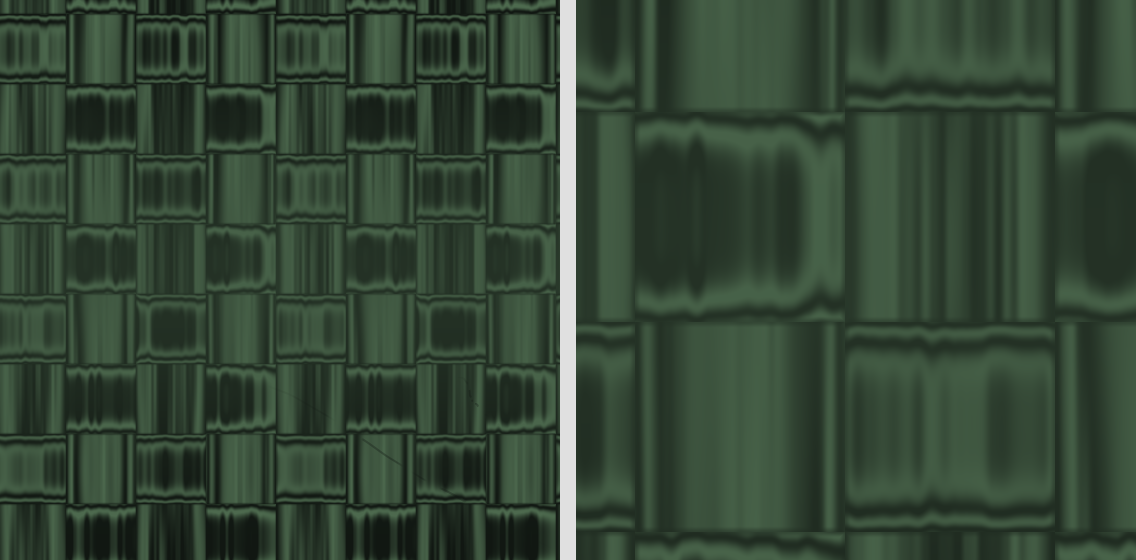
Left, the full canvas; right, a detail of the centre.
A WebGL 2 fragment shader for this pattern:

```glsl
#version 300 es
precision highp float;
// Dark green basket weave: an 8 by 8 checker of upright and level strips.
// Each strip is a cosine ripple of its edge profile, bent by stretched noise.
// Strip character repeats every four columns; haze fades towards mid-height.

uniform vec2 u_resolution;
out vec4 fragColor;

const float TAU = 6.2831853;
const float CELLS = 8.0;
const vec2 WEAVE_OFFSET = vec2(0.052, 0.2);
const vec3 SHADOW_GREEN = vec3(0.065, 0.09, 0.07);
const vec3 LIGHT_GREEN = vec3(0.335, 0.46, 0.34);

float hash(vec2 p) {
    vec3 q = fract(vec3(p.xyx) * 0.1031);
    q += dot(q, q.yzx + 33.33);
    return fract((q.x + q.y) * q.z);
}

float noise(vec2 p) {
    vec2 i = floor(p);
    vec2 f = fract(p);
    f = f * f * (3.0 - 2.0 * f);
    float low = mix(hash(i), hash(i + vec2(1.0, 0.0)), f.x);
    float high = mix(hash(i + vec2(0.0, 1.0)), hash(i + vec2(1.0)), f.x);
    return mix(low, high, f.y);
}

float ripple(float turns) {
    return 0.5 + 0.5 * cos(TAU * turns);
}

// Grain runs upright; neighbouring rows drift slowly apart.
float grain(float x, float drift, float column, float density) {
    return noise(vec2(x * density + column * 41.0, drift + density)) - 0.5;
}

// Level strip: beaded bands along the top and bottom, lobes in the middle.
float levelStrip(vec2 f, float column, float row) {
    float edge = abs(2.0 * f.y - 1.0);
    float rim = pow(edge, 4.0);
    float drift = row * 0.7;
    float broad = grain(f.x, drift, column, 7.0);
    float fine = grain(f.x, drift, column, 17.0);
    float isOdd = mod(column, 2.0);
    float start = mix(-0.2 - 0.07 * column, -0.47, isOdd);
    float flare = 0.38 * step(2.5, column) * smoothstep(0.55, 1.0, f.x);
    float bend = 0.3 * broad + 0.26 * fine;
    float tone = ripple(mix(1.8, 1.25, isOdd) * rim + start + flare + bend);
    tone *= mix(0.85, 1.0, isOdd);
    return tone + 0.22 * fine * (1.0 - rim);
}

// Upright strip: straight streaks with a bright line near each side.
float uprightStrip(vec2 f, float column, float row) {
    float edge = abs(2.0 * f.x - 1.0);
    float rim = edge * edge * edge;
    float drift = row * 0.7 + f.y * 0.6;
    float broad = grain(f.x, drift, column + 5.0, 8.0);
    float fine = grain(f.x, drift, column + 5.0, 26.0);
    float isOdd = mod(column, 2.0);
    float start = mix(-0.3 - 0.035 * column, 0.0, isOdd);
    float bend = 0.3 * broad + 0.14 * fine;
    float tone = ripple(mix(0.75, 1.6, isOdd) * rim + start + bend);
    return 0.06 + 0.8 * tone + 0.28 * fine;
}

// Faint broken scratch between two points.
float scratch(vec2 p, vec2 a, vec2 b) {
    vec2 along = b - a;
    float t = clamp(dot(p - a, along) / dot(along, along), 0.0, 1.0);
    float wobble = 0.012 * (noise(vec2(t * 9.0, 3.0)) - 0.5);
    float gap = length(p - a - along * t + vec2(wobble));
    float broken = smoothstep(0.35, 0.6, noise(vec2(t * 22.0, 8.0)));
    return broken * (1.0 - smoothstep(0.0008, 0.003, gap)) * sin(t * 0.5 * TAU);
}

void main() {
    vec2 uv = gl_FragCoord.xy / u_resolution;
    vec2 weave = uv * CELLS + WEAVE_OFFSET;
    vec2 cell = mod(floor(weave), CELLS);
    vec2 f = fract(weave);
    float column = mod(cell.x, 4.0);

    // Checker of the two strip directions
    float isLevel = mod(cell.x + cell.y, 2.0);
    float tone = isLevel > 0.5 ? levelStrip(f, column, cell.y)
                               : uprightStrip(f, column, cell.y);
    tone = clamp(tone, 0.0, 1.0);

    // Narrow seams between strips
    vec2 sides = min(f, 1.0 - f);
    float seam = smoothstep(0.0, 0.03, min(sides.x, sides.y));
    tone *= mix(0.5, 1.0, seam);

    // Haze at mid-height, deeper shade at the wrapping ends
    float haze = 0.5 - 0.5 * cos(TAU * uv.y);
    tone = mix(tone * 0.88, 0.28 + 0.5 * tone, haze);

    // Light wear in the lower right
    float wear = scratch(uv, vec2(0.47, 0.32), vec2(0.99, 0.01));
    wear = max(wear, scratch(uv, vec2(0.82, 0.33), vec2(0.87, 0.25)));
    tone *= 1.0 - 0.35 * wear;

    fragColor = vec4(mix(SHADOW_GREEN, LIGHT_GREEN, tone), 1.0);
}
```
